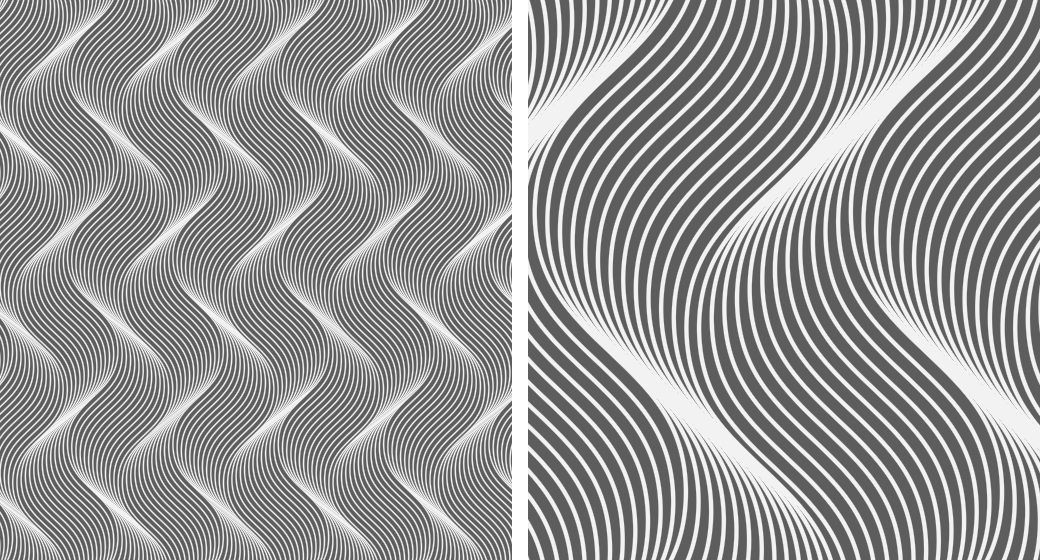
Left: the whole. Right: its middle third, enlarged.
Reproduce this pattern procedurally as a Shadertoy shader.

```glsl
// Pale wavy lines on grey whose bends slide up and down sideways, bunching into bright twisted folds.

const float TAU = 6.2831853;
const float REPEAT = 0.5645;           // width of one repeat; its height is 1
const float SPACING = REPEAT / 25.0;   // gap between resting lines
const float SWING = 0.135;             // sideways reach of the waves

// Height at which the line resting at restX leans left most steeply
float bendHeight(float restX) {
    float zigzag = abs(fract((restX - 0.497) / REPEAT) * 2.0 - 1.0);
    return mix(0.344, 0.129, zigzag);
}

// Distance from p to that line, corrected for its slope
float lineDistance(vec2 p, float restX) {
    float angle = TAU * (p.y - bendHeight(restX));
    // Steeper flanks and broader turns than a plain sine
    float warped = angle + 0.12 * sin(2.0 * angle);
    float offset = p.x - restX + SWING * sin(warped);
    float slope = TAU * SWING * cos(warped) * (1.0 + 0.24 * cos(2.0 * angle));
    return abs(offset) / sqrt(1.0 + slope * slope);
}

void mainImage(out vec4 fragColor, in vec2 fragCoord) {
    // Three repeats fill the height, measured down from the top
    float pixel = 3.0 / iResolution.y;
    vec2 p = vec2(fragCoord.x, iResolution.y - fragCoord.y) * pixel;

    // Nearest of all lines whose swing can reach this point
    float nearestIndex = round(p.x / SPACING);
    float nearest = 1.0;
    for (int i = -7; i <= 7; i++) {
        float restX = (nearestIndex + float(i)) * SPACING;
        nearest = min(nearest, lineDistance(p, restX));
    }

    // Soft edge a little over one pixel wide
    float ink = clamp(0.5 + (0.0039 - nearest) / (1.15 * pixel), 0.0, 1.0);
    fragColor = vec4(vec3(mix(0.365, 0.95, ink)), 1.0);
}
```
